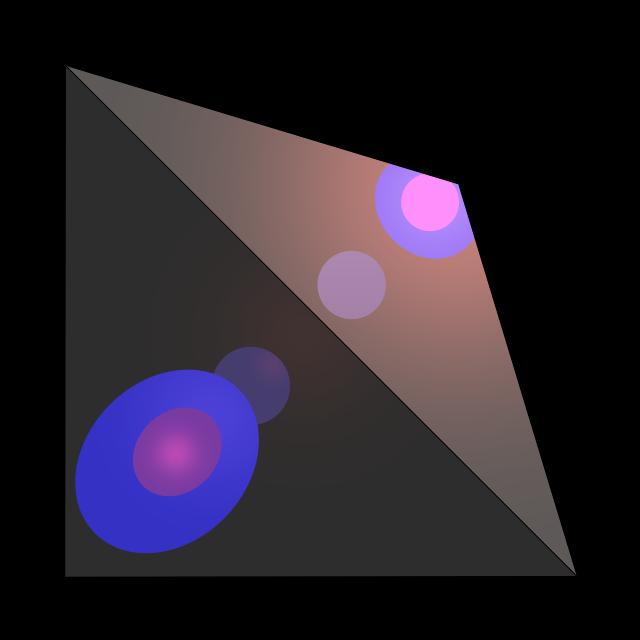
Write a three.js fragment shader that draws this background.

```glsl
// Folded translucent sheet on black: a dark and a lit triangle with glowing lens discs.
varying vec2 vUv;

// Sheet corners
const vec2 TOP_LEFT = vec2(0.103, 0.897);
const vec2 LIT_CORNER = vec2(0.716, 0.712);
const vec2 LOW_RIGHT = vec2(0.901, 0.100);
const vec2 LOW_LEFT = vec2(0.102, 0.099);

// Surface colours and glows
const vec3 DARK_GRAY = vec3(0.180, 0.175, 0.175);
const vec3 LIT_GRAY = vec3(0.355, 0.345, 0.340);
const vec3 DARK_GLOW = vec3(0.070, 0.020, 0.015);
const vec3 LIT_GLOW = vec3(0.440, 0.170, 0.150);
const vec2 DARK_GLOW_CENTER = vec2(0.475, 0.479);
const float DARK_GLOW_SIZE = 0.13;
const float LIT_GLOW_SIZE = 0.30;

// Disc colours
const vec3 BLUE_DEEP = vec3(0.205, 0.190, 0.770);
const vec3 BLUE_BRIGHT = vec3(0.300, 0.250, 0.840);
const vec3 PLUM = vec3(0.470, 0.230, 0.630);
const vec3 MAGENTA = vec3(0.730, 0.290, 0.710);
const vec3 INDIGO_VEIL = vec3(0.270, 0.240, 0.430);
const vec3 VEIL_SPARK = vec3(0.080, 0.010, 0.010);
const vec3 LILAC_VEIL = vec3(0.660, 0.520, 0.670);
const vec3 VIOLET = vec3(0.610, 0.470, 0.960);
const vec3 VIOLET_BRIGHT = vec3(0.740, 0.570, 1.000);
const vec3 PINK = vec3(1.000, 0.560, 0.980);

const float EDGE = 0.0009;
const float FOLD_HALF_WIDTH = 0.0008;

// Signed distance to the line a-b, positive on its left
float lineSide(vec2 p, vec2 a, vec2 b) {
  vec2 d = normalize(b - a);
  return d.x * (p.y - a.y) - d.y * (p.x - a.x);
}

// Coverage of a region whose inside has negative distance
float fill(float d) {
  return 1.0 - smoothstep(-EDGE, EDGE, d);
}

// Ellipse whose axes lie along the rising and falling diagonals
float diagonalEllipse(vec2 p, vec2 center, vec2 radii) {
  vec2 q = p - center;
  q = vec2(q.x + q.y, q.x - q.y) * 0.70711;
  float k = length(q / radii);
  return k * (k - 1.0) / max(length(q / (radii * radii)), 0.0001);
}

float glow(vec2 p, vec2 center, float size) {
  vec2 q = (p - center) / size;
  return exp(-dot(q, q));
}

vec3 darkSide(vec2 p) {
  vec3 color = DARK_GRAY + DARK_GLOW * glow(p, DARK_GLOW_CENTER, DARK_GLOW_SIZE);

  // Faint disc behind the large one
  vec3 veil = INDIGO_VEIL + VEIL_SPARK * glow(p, vec2(0.427, 0.430), 0.025);
  color = mix(color, veil, fill(length(p - vec2(0.392, 0.397)) - 0.0612));

  // Large blue ellipse and its magenta heart
  vec3 blue = mix(BLUE_DEEP, BLUE_BRIGHT, glow(p, vec2(0.330, 0.350), 0.11));
  color = mix(color, blue, fill(diagonalEllipse(p, vec2(0.261, 0.279), vec2(0.159, 0.126))));
  vec3 heart = mix(PLUM, MAGENTA, glow(p, vec2(0.275, 0.291), 0.032));
  return mix(color, heart, fill(diagonalEllipse(p, vec2(0.277, 0.294), vec2(0.0755, 0.0625))));
}

vec3 litSide(vec2 p) {
  vec3 color = LIT_GRAY + LIT_GLOW * glow(p, LIT_CORNER, LIT_GLOW_SIZE);

  // Pale disc
  vec3 veil = LILAC_VEIL + 0.3 * (p.y - 0.555);
  color = mix(color, veil, fill(length(p - vec2(0.5495, 0.5547)) - 0.0534));

  // Violet ring and pink core
  vec3 ring = mix(VIOLET, VIOLET_BRIGHT, glow(p, vec2(0.680, 0.690), 0.065));
  color = mix(color, ring, fill(diagonalEllipse(p, vec2(0.668, 0.678), vec2(0.0755, 0.0885))));
  return mix(color, PINK, fill(length(p - vec2(0.672, 0.684)) - 0.0452));
}

void main() {
  vec2 p = vUv;
  float fold = lineSide(p, TOP_LEFT, LOW_RIGHT);
  float left = lineSide(p, TOP_LEFT, LOW_LEFT);
  float bottom = lineSide(p, LOW_LEFT, LOW_RIGHT);
  float right = lineSide(p, LOW_RIGHT, LIT_CORNER);
  float top = lineSide(p, LIT_CORNER, TOP_LEFT);

  // Sheet outline, then the two sides and the dark fold between them
  float sheet = fill(-min(min(left, bottom), min(right, top)));
  vec3 color = mix(darkSide(p), litSide(p), fill(-fold));
  color *= smoothstep(0.0, 2.0 * FOLD_HALF_WIDTH, abs(fold));

  gl_FragColor = vec4(color * sheet, 1.0);
}
```
